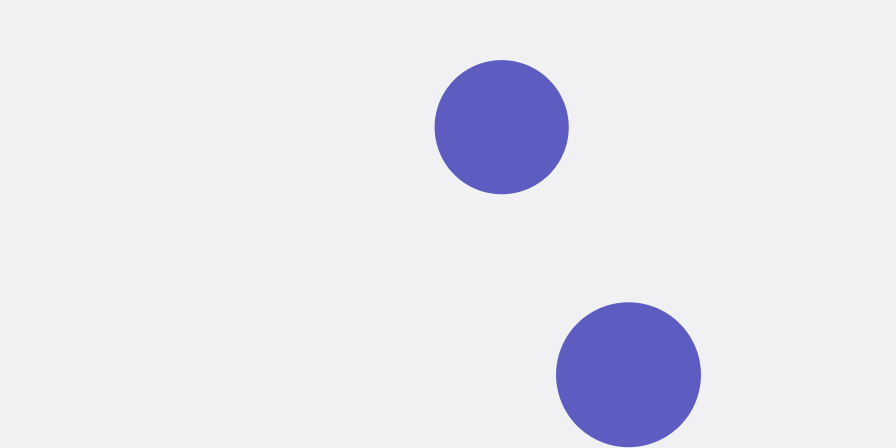
Write a Shadertoy shader that draws this background.

```glsl
#define BACKGROUND vec3(0.945, 0.945, 0.955)
#define DISC_COLOR vec3(0.36, 0.36, 0.757)
// Discs: centre x, centre y, radius, in canvas heights
#define UPPER_DISC vec3(1.1198, 0.7161, 0.1497)
#define LOWER_DISC vec3(1.4029, 0.1635, 0.1617)

// Signed distance to a disc
float discDistance(vec2 p, vec3 disc) {
    return length(p - disc.xy) - disc.z;
}

void mainImage(out vec4 fragColor, in vec2 fragCoord) {
    vec2 p = fragCoord / iResolution.y;
    float pixel = 1.0 / iResolution.y;

    // Union of both discs with a one-pixel smooth edge
    float d = min(discDistance(p, UPPER_DISC), discDistance(p, LOWER_DISC));
    float coverage = clamp(0.5 - d / pixel, 0.0, 1.0);

    fragColor = vec4(mix(BACKGROUND, DISC_COLOR, coverage), 1.0);
}
```
